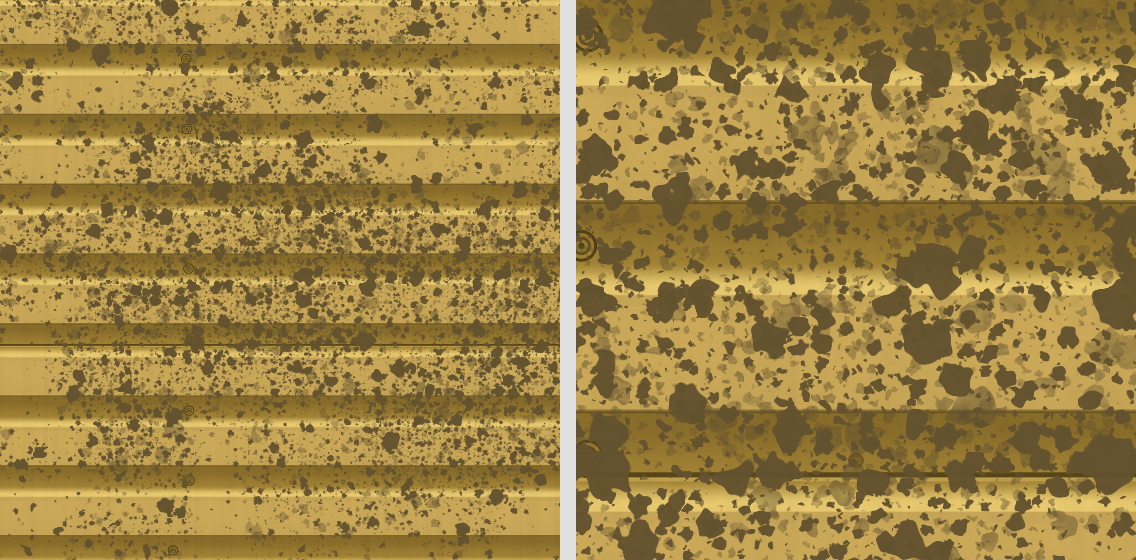
Left: the whole. Right: its middle third, enlarged.
A WebGL 1 fragment shader for this texture:

```glsl
precision highp float;
// Yellow ribbed sheet metal with eight horizontal grooves, screws, a seam and brown spatter.

uniform vec2 u_resolution;

const float RIB_PERIOD = 0.1247;
const float FIRST_RIB = 0.0794;
const float SEAM_DEPTH = 0.6159;
const float SEAM_SHIFT = 0.0042;

const vec3 FLAT_COLOR = vec3(0.78, 0.65, 0.34);
const vec3 GROOVE_DARK = vec3(0.53, 0.42, 0.16);
const vec3 GROOVE_LIGHT = vec3(0.62, 0.50, 0.20);
const vec3 HIGHLIGHT = vec3(0.90, 0.78, 0.43);
const vec3 LINE_COLOR = vec3(0.27, 0.21, 0.06);
const vec3 SPOT_COLOR = vec3(0.385, 0.32, 0.18);

float hash(vec2 p) {
  return fract(sin(dot(p, vec2(127.1, 311.7))) * 43758.545);
}

float noise(vec2 p) {
  vec2 i = floor(p);
  vec2 f = fract(p);
  f = f * f * (3.0 - 2.0 * f);
  return mix(mix(hash(i), hash(i + vec2(1.0, 0.0)), f.x),
             mix(hash(i + vec2(0.0, 1.0)), hash(i + vec2(1.0, 1.0)), f.x), f.y);
}

// Antialiased band of the given half width around distance zero.
float band(float d, float halfWidth, float px) {
  return 1.0 - smoothstep(halfWidth - 0.5 * px, halfWidth + 0.5 * px, abs(d));
}

// Cross section of one rib; phase runs down from -0.5 to 0.5, groove starts at 0.
vec3 ribColor(float phase, float px) {
  vec3 groove = mix(GROOVE_DARK, GROOVE_LIGHT, smoothstep(0.06, 0.30, phase));
  vec3 lip = mix(groove, HIGHLIGHT, smoothstep(0.28, 0.41, phase));
  float flatMask = smoothstep(0.445 - px, 0.445 + px, phase)
                 + 1.0 - smoothstep(-px, px, phase);
  vec3 face = FLAT_COLOR * (1.01 - 0.02 * smoothstep(-0.3, 0.0, phase));
  vec3 color = mix(lip, face, flatMask);
  return mix(color, LINE_COLOR, 0.45 * band(phase, 0.009, px));
}

// Screw head: a centre dot inside two rings.
float screw(vec2 d, float radius, float px) {
  float r = length(d);
  float rings = max(band(r - radius, 0.0009, px), 0.8 * band(r - 0.55 * radius, 0.0008, px));
  return max(rings, band(r, 0.22 * radius, px));
}

// How likely spots are at a place: clustered, thinner at top and lower right.
float spotDensity(vec2 p) {
  float clusters = 0.6 * noise(p * 6.0 + 3.7) + 0.4 * noise(p * 15.0 + 8.1);
  float belt = exp(-9.0 * (p.y - 0.55) * (p.y - 0.55));
  float bare = smoothstep(0.6, 1.0, p.x) * smoothstep(0.4, 0.1, p.y);
  return clamp(1.7 * clusters - 0.5 + 0.3 * belt - 0.25 * bare, 0.04, 0.95);
}

// One layer of ragged spots, returned as opacity.
float spotLayer(vec2 p, float scale, float seed, float px) {
  vec2 q = p * scale + seed;
  q += 0.32 * (vec2(noise(q * 4.5), noise(q * 4.5 + 37.0)) - 0.5);
  float mottle = 0.65 + 0.6 * noise(q * 8.0);
  float edge = px * scale * 0.8;
  float clear = 1.0;
  for (int y = -1; y <= 1; y++) {
    for (int x = -1; x <= 1; x++) {
      vec2 cell = floor(q) + vec2(float(x), float(y));
      vec2 center = cell + 0.15 + 0.7 * vec2(hash(cell + 1.3), hash(cell + 5.9));
      float size = hash(cell + 9.2);
      float radius = mix(0.08, 0.43, size * size);
      float present = step(hash(cell + 14.6), spotDensity((center - seed) / scale));
      float tone = hash(cell + 21.4);
      float opacity = mix(mix(0.35, 0.75, tone) * mottle, 0.96, step(0.42, tone));
      float mask = 1.0 - smoothstep(radius - edge, radius + edge, length(q - center));
      clear *= 1.0 - present * opacity * mask;
    }
  }
  return 1.0 - clear;
}

void main() {
  vec2 p = gl_FragCoord.xy / u_resolution;
  float px = 1.0 / min(u_resolution.x, u_resolution.y);
  float depth = 1.0 - p.y;

  // Ribs, pushed slightly apart below the seam
  float shifted = depth - SEAM_SHIFT * step(SEAM_DEPTH, depth);
  float rib = (shifted - FIRST_RIB) / RIB_PERIOD;
  float row = floor(rib + 0.5);
  float phase = rib - row;
  vec3 color = ribColor(phase, px / RIB_PERIOD);

  // Brushed streaks and fine grain
  color *= 0.975 + 0.03 * noise(p * vec2(160.0, 5.0)) + 0.02 * noise(p * 380.0);

  // Overlapping sheet edge
  color = mix(color, LINE_COLOR, 0.8 * band(depth - SEAM_DEPTH, 0.0014, px));
  color = mix(color, HIGHLIGHT, 0.4 * band(depth - SEAM_DEPTH - 0.003, 0.001, px));

  // One screw per groove, small rivets along the seam groove
  float screwX = 0.336 + 0.01 * (hash(vec2(row, 2.0)) - 0.5) - 0.023 * step(6.5, row);
  float below = (phase - 0.21) * RIB_PERIOD;
  float marks = screw(vec2(p.x - screwX, below), 0.0085, px);
  float rivetX = (fract(p.x * 6.0 + 0.5) - 0.5) / 6.0;
  float onSeam = band(row - 4.0, 0.5, 0.01);
  marks = max(marks, onSeam * 0.6 * screw(vec2(rivetX, below - 0.003), 0.0038, px));
  color = mix(color, LINE_COLOR, 0.85 * marks);

  // Spatter from coarse to fine
  float clear = 1.0;
  for (int i = 0; i < 5; i++) {
    float layer = float(i);
    clear *= 1.0 - spotLayer(p, 25.0 * pow(1.5, layer), 17.3 * layer + 4.0, px);
  }
  color = mix(color, SPOT_COLOR, 1.0 - clear);

  gl_FragColor = vec4(color, 1.0);
}
```
